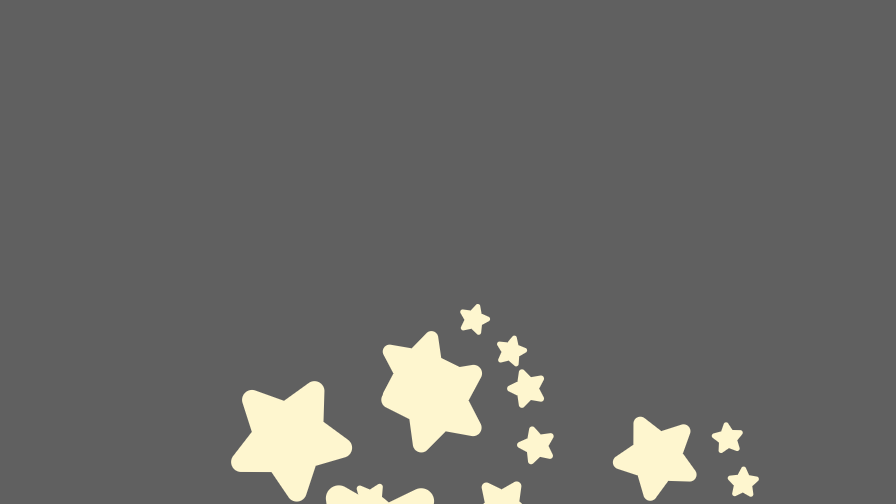
Give the GLSL for this background, as a Shadertoy shader.

```glsl
const vec3 GREY = vec3(0.378);
const vec3 CREAM = vec3(0.996, 0.963, 0.81);
const float SECTOR = 1.2566371; // a fifth of a turn
const float INNER = 0.5;        // notch radius relative to tip radius
const float ROUNDING = 0.185;   // corner radius relative to tip radius

// Each star: centre x, centre y, tip radius (canvas heights), turn in degrees
const vec4 LARGE_STARS[6] = vec4[6](
    vec4(0.574, 0.130, 0.1065, -10.0),
    vec4(0.833, 0.259, 0.074, 0.0),
    vec4(0.865, 0.206, 0.0915, 35.5),
    vec4(1.303, 0.093, 0.074, 44.0),
    vec4(0.750, -0.104, 0.139, -20.0),
    vec4(0.9965, -0.007, 0.051, -16.0));

const vec4 SMALL_STARS[7] = vec4[7](
    vec4(0.9405, 0.366, 0.0269, 2.0),
    vec4(1.014, 0.303, 0.0269, 4.0),
    vec4(1.046, 0.229, 0.0336, 36.0),
    vec4(1.065, 0.116, 0.033, 34.0),
    vec4(1.444, 0.130, 0.0272, 25.0),
    vec4(1.4745, 0.042, 0.0272, 16.0),
    vec4(0.736, 0.005, 0.0336, -13.0));

// Signed distance to a five-pointed star with rounded tips
float starDistance(vec2 p, float radius, float turn) {
    // Fold the plane into half of one sector
    float angle = atan(p.y, p.x) - turn;
    angle = mod(angle + 0.5 * SECTOR, SECTOR) - 0.5 * SECTOR;
    vec2 q = length(p) * vec2(cos(angle), abs(sin(angle)));

    // Distance to the edge from tip to notch
    vec2 tip = vec2(radius, 0.0);
    vec2 edge = radius * INNER * vec2(cos(0.5 * SECTOR), sin(0.5 * SECTOR)) - tip;
    vec2 offset = q - tip;
    float along = clamp(dot(offset, edge) / dot(edge, edge), 0.0, 1.0);
    float side = edge.x * offset.y - edge.y * offset.x;
    float outline = length(offset - edge * along) * (side > 0.0 ? -1.0 : 1.0);
    return outline - radius * ROUNDING;
}

float placedStar(vec2 p, vec4 star) {
    return starDistance(p - star.xy, star.z, radians(star.w));
}

// Coverage of a shape with an edge one pixel wide
float coverage(float dist, float pixel) {
    return clamp(0.5 - dist / pixel, 0.0, 1.0);
}

void mainImage(out vec4 fragColor, in vec2 fragCoord) {
    float pixel = 1.0 / iResolution.y;
    vec2 p = fragCoord * pixel;

    // Union of all stars
    float dist = 10.0;
    for (int i = 0; i < LARGE_STARS.length(); i++) dist = min(dist, placedStar(p, LARGE_STARS[i]));
    for (int i = 0; i < SMALL_STARS.length(); i++) dist = min(dist, placedStar(p, SMALL_STARS[i]));

    fragColor = vec4(mix(GREY, CREAM, coverage(dist, pixel)), 1.0);
}
```
